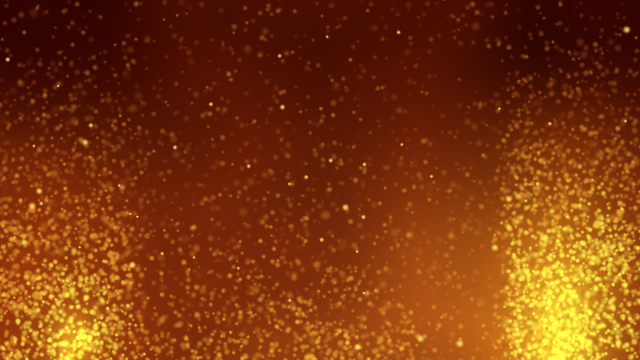
Write a Shadertoy shader that draws this background.

```glsl
// Two fountains of glowing embers rise at the sides of a dark, warm haze.
// Soft light pools form the haze; rotated jittered grids scatter the embers,
// with a shared density field deciding where they gather and how hot they are.

const int EMBER_LAYERS = 14;
const int SPARK_LAYERS = 3;
const float FINE_CELL = 0.021;       // grid sizes, in canvas heights
const float COARSE_CELL = 0.07;
const float SPARK_CELL = 0.12;
const float SPARK_CHANCE = 0.24;
const float LAYER_TURN = 2.4;        // radians between successive grids

const vec3 NIGHT = vec3(0.18, 0.01, 0.0);
const vec3 MAROON = vec3(0.31, 0.065, 0.004);
const vec3 RUST = vec3(0.46, 0.15, 0.03);
const vec3 COPPER = vec3(0.62, 0.30, 0.09);
const vec3 AMBER = vec3(0.95, 0.62, 0.18);
const vec3 GOLD = vec3(1.0, 0.97, 0.29);
const vec3 SPARK = vec3(1.0, 0.84, 0.42);

const vec2 LEFT_CORE = vec2(0.115, 0.05);   // in fractions of the canvas
const vec2 RIGHT_CORE = vec2(0.875, 0.08);

// Integer hash giving three values in 0..1 for a cell and a layer
vec3 hash3(vec2 cell, int layer) {
    uvec3 v = uvec3(ivec3(ivec2(cell), layer) + 4096);
    v = v * 1664525u + 1013904223u;
    v.x += v.y * v.z; v.y += v.z * v.x; v.z += v.x * v.y;
    v ^= v >> 16u;
    v.x += v.y * v.z; v.y += v.z * v.x; v.z += v.x * v.y;
    return vec3(v >> 8u) / 16777216.0;
}

float cornerSlope(vec2 corner, vec2 offset) {
    float angle = 6.2832 * hash3(corner, 99).x;
    return dot(vec2(cos(angle), sin(angle)), offset);
}

// Gradient noise, about -0.7 to 0.7
float gradientNoise(vec2 p) {
    vec2 i = floor(p), f = p - i;
    vec2 u = f * f * f * (f * (f * 6.0 - 15.0) + 10.0);
    vec2 e = vec2(1.0, 0.0);
    return mix(mix(cornerSlope(i, f), cornerSlope(i + e, f - e), u.x),
               mix(cornerSlope(i + e.yx, f - e.yx), cornerSlope(i + 1.0, f - 1.0), u.x), u.y);
}

float pool(vec2 uv, vec2 centre, vec2 spread) {
    vec2 d = (uv - centre) / spread;
    return exp(-dot(d, d));
}

float fall(float low, float high, float x) {
    return 1.0 - smoothstep(low, high, x);
}

// x: chance of an ember, y: its heat
vec2 emberField(vec2 uv) {
    float left = fall(0.16, 0.26, uv.x) * fall(0.15, 0.98, uv.y);
    float right = smoothstep(0.76, 0.82, uv.x) * fall(0.94, 1.07, uv.x) * fall(0.25, 1.05, uv.y);
    float floorBed = pool(uv, vec2(0.47, -0.02), vec2(0.19, 0.2));
    float drift = 0.06 + 0.12 * fall(0.2, 0.9, uv.y);
    float clumps = 1.0 + 1.0 * gradientNoise(uv * vec2(14.0, 8.0));
    float chance = (0.62 * left + 0.75 * right + 0.5 * floorBed + drift) * clumps;
    float heat = 0.42 * left * fall(0.1, 0.75, uv.y) + 0.85 * right * fall(0.2, 0.8, uv.y)
               + 0.32 * floorBed + 0.22 * fall(0.2, 0.8, uv.y)
               + 0.45 * pool(uv, LEFT_CORE, vec2(0.06, 0.16));
    return vec2(chance, heat);
}

vec3 haze(vec2 uv) {
    vec3 col = mix(RUST, MAROON, smoothstep(0.2, 0.95, uv.y));
    float side = smoothstep(0.18, 0.36, abs(uv.x - 0.5));
    col = mix(col, NIGHT, smoothstep(0.55, 0.9, uv.y) * mix(0.15, 0.95, side));
    col += vec3(0.16, 0.07, 0.01) * pool(uv, vec2(0.07, 0.08), vec2(0.14, 0.42));
    col += vec3(0.20, 0.17, 0.05) * pool(uv, vec2(0.74, 0.12), vec2(0.18, 0.36));
    col += vec3(0.24, 0.20, 0.02) * pool(uv, vec2(0.89, 0.12), vec2(0.12, 0.42));
    col += vec3(0.10, 0.07, 0.02) * pool(uv, vec2(0.48, 0.0), vec2(0.17, 0.16));
    col *= 1.0 + 0.15 * gradientNoise(uv * vec2(7.0, 4.0) + 20.0);
    col = mix(col, AMBER, 0.4 * pool(uv, LEFT_CORE, vec2(0.05, 0.12)));
    return mix(col, GOLD, 0.4 * pool(uv, RIGHT_CORE, vec2(0.06, 0.18)));
}

// Soft disc coverage, never sharper than a pixel
float disc(float dist, float radius, float blur) {
    float edge = max(radius * blur, 1.0 / iResolution.y);
    return fall(radius - edge, radius + edge * 0.6, dist);
}

void mainImage(out vec4 fragColor, in vec2 fragCoord) {
    vec2 uv = fragCoord / iResolution.xy;
    vec2 p = fragCoord / iResolution.y;
    vec2 toUv = vec2(iResolution.y / iResolution.x, 1.0);
    vec3 col = haze(uv);

    // Embers, from large and blurred to fine, then a few pale sparks
    for (int i = 0; i < EMBER_LAYERS + SPARK_LAYERS; i++) {
        bool isSpark = i >= EMBER_LAYERS;
        float depth = max(0.0, 1.0 - float(i) / float(EMBER_LAYERS - 1));
        float size = isSpark ? SPARK_CELL : mix(FINE_CELL, COARSE_CELL, depth * depth);
        float angle = LAYER_TURN * float(i), c = cos(angle), s = sin(angle);
        mat2 turn = mat2(c, s, -s, c);
        vec2 q = turn * p / size;
        vec2 cell = floor(q);
        vec3 place = hash3(cell, i), look = hash3(cell, i + 40);
        vec2 centre = cell + 0.5 + (place.xy - 0.5) * (isSpark ? 0.8 : 0.4);
        vec2 emberUv = (centre * size) * turn * toUv;
        vec2 field = emberField(emberUv);
        float chance = isSpark ? SPARK_CHANCE * mix(0.3, 1.0, fall(0.4, 0.9, emberUv.y))
                               : field.x * mix(0.85, 0.35, depth);
        if (place.z > chance) continue;
        float radius = isSpark ? mix(0.0035, 0.0105, look.x * look.x)
                               : size * mix(0.18, 0.37, look.x) * mix(1.0, 0.55, depth);
        float cover = disc(length(q - centre) * size, radius, 0.9);
        float heat = clamp(field.y + 0.55 * (look.y - 0.4), 0.0, 1.0);
        vec3 glow = mix(mix(COPPER, AMBER, min(heat * 2.0, 1.0)), GOLD, max(heat * 2.0 - 1.0, 0.0));
        float strength = mix(0.2, 1.0, look.z) * mix(0.65, 1.0, heat) * mix(1.0, 0.55, depth);
        // Cool, dim flecks between the hot ones keep the swarm grainy
        if (!isSpark && look.z < 0.3) glow = mix(glow, RUST, 0.75 * smoothstep(0.15, 0.4, field.x));
        col = mix(col, isSpark ? mix(SPARK, GOLD, heat) : glow, cover * (isSpark ? 0.9 : strength));
    }

    // White-hot cores of the two fountains
    col += vec3(0.18, 0.24, 0.05) * pool(uv, LEFT_CORE, vec2(0.03, 0.07));
    col += vec3(0.14, 0.20, 0.04) * pool(uv, RIGHT_CORE, vec2(0.05, 0.18));
    fragColor = vec4(clamp(col, 0.0, 1.0), 1.0);
}
```
